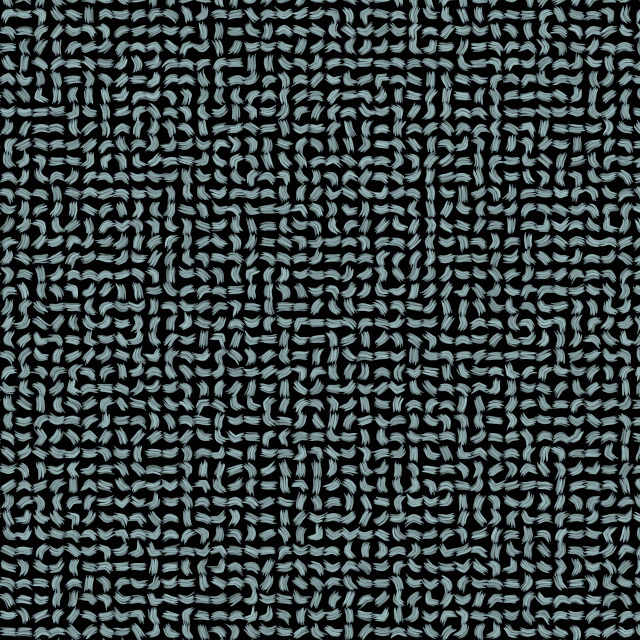
Write a Shadertoy shader that draws this pattern.

```glsl
// Woven field of short brush dabs on black: one dab per grid cell, each turned
// and bent at random. A dab is a bundle of translucent bristles layered in turn,
// so its core builds up to pale blue-grey and its ends fray into dark wisps.

#define CELLS 39.4          // dabs across the canvas
#define BRISTLES 10         // bristles per dab
#define DAB_WIDTH 0.41      // bundle width, in cells
#define DAB_REACH 0.445     // mean half length, in cells
#define BRISTLE_RADIUS 0.047
#define OPACITY 0.70        // of one bristle
#define MAX_BEND 0.75       // slope of the arms of a bent dab
#define FRAY 0.24           // spread of bristle directions
#define PAINT vec3(0.640, 0.762, 0.772)
#define GROUND vec3(0.008, 0.009, 0.009)

// Four random values from a 2D point
vec4 hash4(vec2 p) {
    vec4 q = fract(p.xyxy * vec4(0.1031, 0.1030, 0.0973, 0.1099));
    q += dot(q, q.wzxy + 33.33);
    return fract((q.xxyz + q.yzzw) * q.zywx);
}

// Dab direction: any, but more often near horizontal
float dabAngle(float random) {
    float turn = 2.0 * random - 1.0;
    return 1.57 * turn * pow(abs(turn), 0.3);
}

// Paints one dab over the colour; p is measured from the cell centre
vec3 paintDab(vec3 color, vec2 p, vec2 cell, float pixel) {
    vec4 shape = hash4(cell + 7.0);
    vec4 place = hash4(cell + 113.0);
    float angle = dabAngle(shape.x);
    float c = cos(angle), s = sin(angle);
    p -= 0.06 * (place.xy - 0.5);
    p = vec2(c * p.x + s * p.y, c * p.y - s * p.x);
    if (dot(p, p) > 0.8) return color;

    // Spine: an arc or sharp chevron plus a slight S curve
    float bend = MAX_BEND * (2.0 * shape.y - 1.0);
    float softness = mix(0.02, 0.25, shape.z);
    float swing = 1.3 * (shape.w - 0.5);
    float arc = sqrt(p.x * p.x + softness * softness);
    float spine = bend * (arc - 0.25) + swing * p.x * (p.x * p.x - 0.12);
    float slope = bend * p.x / arc + swing * (3.0 * p.x * p.x - 0.12);
    float steepness = sqrt(1.0 + slope * slope);

    // Bristles: offset, tilted and cut to their own lengths
    for (int i = 0; i < BRISTLES; i++) {
        float n = float(i);
        vec4 r = hash4(cell * 3.0 + vec2(19.7 * n + 5.0, 41.3 * n));
        float across = (n / float(BRISTLES - 1) - 0.5) * DAB_WIDTH
                     + 0.07 * (r.x - 0.5);
        float tilt = FRAY * (r.y - 0.5);
        float offset = abs(p.y - spine - across - tilt * p.x) / steepness;
        float reach = DAB_REACH * mix(0.78, 1.18, r.z);
        float along = abs(p.x - 0.18 * (r.w - 0.5));
        float taper = 1.0 - 0.4 * smoothstep(0.6 * reach, reach, along);
        float side = clamp((BRISTLE_RADIUS * taper - offset) / pixel + 0.5, 0.0, 1.0);
        float tip = clamp((reach - along) / pixel + 0.5, 0.0, 1.0);
        float shade = mix(0.74, 1.06, fract(r.x * 7.0 + r.z * 3.0));
        color = mix(color, PAINT * shade, OPACITY * side * tip);
    }
    return color;
}

void mainImage(out vec4 fragColor, in vec2 fragCoord) {
    float pixel = CELLS / iResolution.y;
    vec2 p = fragCoord * pixel;
    vec2 home = floor(p);
    vec3 color = GROUND;

    // Dabs of the neighbouring cells may reach into this one
    for (int y = -1; y <= 1; y++) {
        for (int x = -1; x <= 1; x++) {
            vec2 cell = home + vec2(x, y);
            color = paintDab(color, p - cell - 0.5, cell, pixel);
        }
    }
    fragColor = vec4(color, 1.0);
}
```
